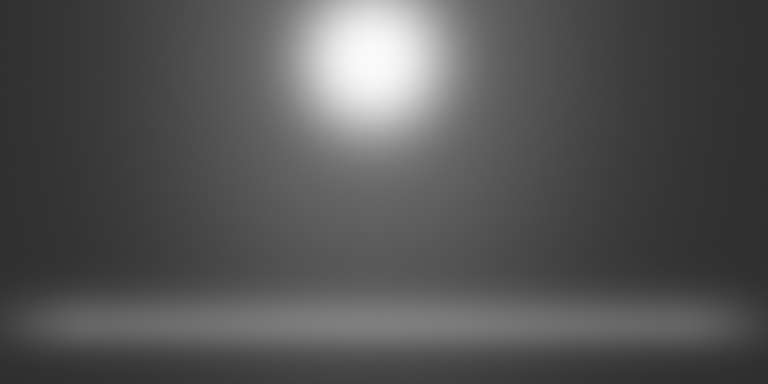
A Shadertoy shader for this background:

```glsl
// Dark grey studio backdrop with a soft round spotlight and a lit floor band.

#define BASE_GREY 0.18
#define SPOT_CENTER vec2(-0.03, 0.844)
#define SPOT_RADIUS 0.20
#define SPOT_POWER 2.7
#define SPOT_LIGHT 0.53
#define HALO_SIZE vec2(0.55, 0.75)
#define HALO_LIGHT 0.27
#define FLOOR_Y 0.154
#define FLOOR_SPREAD vec2(0.070, 0.083)
#define FLOOR_LIGHT 0.20
#define GRAIN 0.004

// Sine-free hash in the range 0 to 1
float hash(vec2 p) {
    vec3 q = fract(vec3(p.xyx) * 0.1031);
    q += dot(q, q.yzx + 33.33);
    return fract((q.x + q.y) * q.z);
}

// Bell-shaped falloff, 1 at the center
float bell(vec2 d) {
    return exp(-dot(d, d));
}

// Flat-topped round light
float spotlight(vec2 d) {
    return exp(-pow(length(d) / SPOT_RADIUS, SPOT_POWER));
}

// Horizontal strip of light, sharper below, fading at both canvas ends
float floorBand(vec2 p, float halfWidth) {
    float dy = p.y - FLOOR_Y;
    float spread = dy < 0.0 ? FLOOR_SPREAD.x : FLOOR_SPREAD.y;
    float endFade = smoothstep(-0.12, 0.24, halfWidth - abs(p.x));
    return bell(vec2(0.0, dy / spread)) * endFade;
}

void mainImage(out vec4 fragColor, in vec2 fragCoord) {
    // Height runs 0 to 1, x is centered
    vec2 p = fragCoord / iResolution.y;
    float halfWidth = 0.5 * iResolution.x / iResolution.y;
    p.x -= halfWidth;

    // Sum of the lights
    vec2 fromSpot = p - SPOT_CENTER;
    float grey = BASE_GREY;
    grey += HALO_LIGHT * bell(fromSpot / HALO_SIZE);
    grey += SPOT_LIGHT * spotlight(fromSpot);
    grey += FLOOR_LIGHT * floorBand(p, halfWidth);

    // Fine grain against banding
    grey += GRAIN * (hash(floor(p * 256.0) + 300.0) - 0.5);

    fragColor = vec4(vec3(clamp(grey, 0.0, 1.0)), 1.0);
}
```
